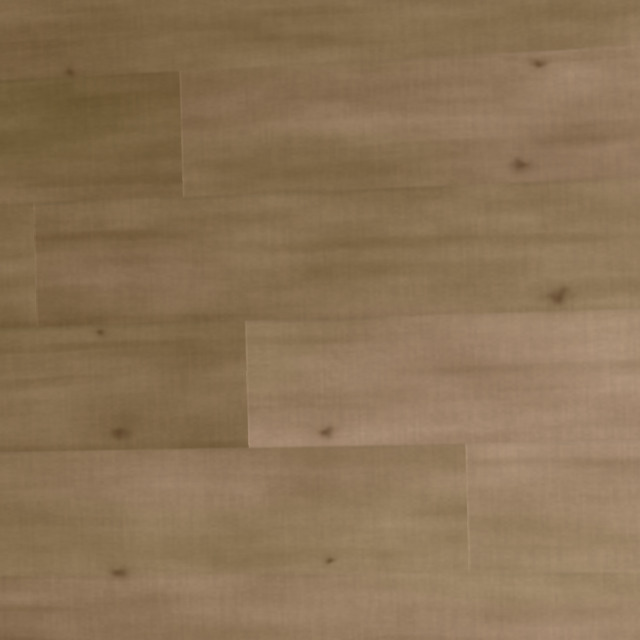
Reproduce this texture procedurally as a Shadertoy shader.

```glsl
const vec3 DARK_OAK = vec3(0.45, 0.36, 0.235);
const vec3 PALE_OAK = vec3(0.66, 0.56, 0.455);
const vec3 KNOT_BROWN = vec3(0.33, 0.23, 0.13);
const float ROW_HEIGHT = 0.197;
const float FIRST_SEAM = 0.102;

// Per row, bottom to top: joint position, tone left of it, tone right of it
const vec3 ROWS[6] = vec3[6](
    vec3(1.400, 0.58, 0.58), vec3(0.722, 0.54, 0.70),
    vec3(0.383, 0.32, 0.66), vec3(0.057, 0.46, 0.40),
    vec3(0.291, 0.28, 0.47), vec3(1.300, 0.44, 0.44));

float hash(vec2 p) {
    return fract(sin(dot(p, vec2(127.1, 311.7))) * 43758.5453);
}

float noise(vec2 p) {
    vec2 cell = floor(p), f = fract(p);
    f = f * f * (3.0 - 2.0 * f);
    return mix(mix(hash(cell), hash(cell + vec2(1, 0)), f.x),
               mix(hash(cell + vec2(0, 1)), hash(cell + vec2(1, 1)), f.x), f.y);
}

float fbm(vec2 p) {
    float sum = 0.0, amplitude = 0.5;
    for (int i = 0; i < 5; i++) {
        sum += amplitude * noise(p);
        p = p * 2.03 + vec2(17.3, 9.1);
        amplitude *= 0.5;
    }
    return sum;
}

// Scattered knots: x is the dark core, y the wider halo
vec2 knots(vec2 p) {
    vec2 grid = vec2(3.0, 5.0);
    vec2 cell = floor(p * grid);
    vec2 jitter = vec2(hash(cell + 3.7), hash(cell + 8.2));
    vec2 d = p - (cell + 0.3 + 0.4 * jitter) / grid;
    float size = mix(0.005, 0.013, pow(hash(cell + 5.1), 2.0));
    d += (vec2(noise(p * 70.0), noise(p * 70.0 + 31.0)) - 0.5) * size;
    float r2 = dot(d * vec2(0.7, 1.0), d * vec2(0.7, 1.0)) / (size * size);
    float present = step(0.45, hash(cell + 1.9));
    return present * vec2(exp(-r2 * 1.5), exp(-r2 * 0.3));
}

// Streaked wood of one row, split in two planks by its joint
vec3 plankRow(vec2 p, float row, vec2 knot) {
    vec3 plank = ROWS[int(clamp(row, 0.0, 5.0))];
    float side = smoothstep(-0.0015, 0.0015, p.x - plank.x);
    float seed = row * 7.3 + step(plank.x, p.x) * 3.9;

    vec2 grain = p + vec2(seed, seed * 1.7);
    grain.y += 0.012 * noise(grain * vec2(5.0, 9.0)) + 0.006 * knot.y;
    float broad = fbm(grain * vec2(2.2, 14.0)) - 0.48;
    float streak = fbm(grain * vec2(5.0, 46.0) + 40.0) - 0.48;
    float blotch = fbm(grain * vec2(9.0, 17.0) + 80.0) - 0.48;
    float vein = smoothstep(0.68, 0.9, noise(grain * vec2(3.0, 38.0) + 11.0));

    float tone = mix(plank.y, plank.z, side);
    tone += 0.55 * broad + 0.32 * streak + 0.4 * blotch - 0.12 * vein;
    tone += 0.36 * (p.x - 0.5) - 0.12 * (p.y - 0.5);

    vec3 color = mix(DARK_OAK, PALE_OAK, clamp(tone, -0.2, 1.15));
    float warmth = noise(grain * vec2(2.5, 9.0) + 60.0) - 0.5;
    color += warmth * vec3(0.014, -0.006, 0.022);

    // Pale worn edge along the joint
    float wear = 0.4 + 0.6 * noise(vec2(seed, p.y * 40.0));
    float edge = 1.0 - smoothstep(0.0005, 0.003, abs(p.x - plank.x - 0.001));
    return color + 0.035 * wear * edge;
}

void mainImage(out vec4 fragColor, in vec2 fragCoord) {
    vec2 uv = fragCoord / iResolution.xy;

    // Boards lean slightly, more so towards the top
    vec2 p = vec2(uv.x + 0.027 * (uv.y - 0.5),
                  uv.y - 0.06 * uv.y * (uv.x - 0.3));
    float r = (p.y - FIRST_SEAM) / ROW_HEIGHT + 1.0;
    float lower = floor(r - 0.5);
    float across = fract(r - 0.5);
    vec2 knot = knots(p);

    // Soft blend of neighbouring rows at their seam
    vec3 color = mix(plankRow(p, lower, knot), plankRow(p, lower + 1.0, knot),
                     smoothstep(0.485, 0.515, across));
    float seam = 1.0 - smoothstep(0.0, 0.03, abs(across - 0.49));
    color *= 1.0 - 0.05 * seam * noise(vec2(p.x * 9.0, lower * 5.0));

    // Knots
    color = mix(color, KNOT_BROWN, 0.5 * knot.x + 0.14 * knot.y);

    // Fine pores and upright saw marks
    float pores = noise(p * vec2(170.0, 230.0)) - 0.5;
    float saw = noise(p * vec2(210.0, 32.0) + 5.0) - 0.5;
    color *= 1.0 + 0.035 * pores + 0.035 * saw;

    fragColor = vec4(color, 1.0);
}
```
